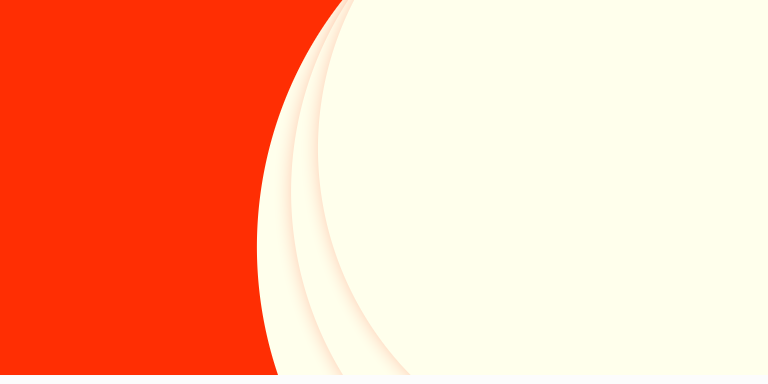
Give the GLSL for this background, as a Shadertoy shader.

```glsl
// Overlapping cream discs with soft red shadows on a red ground, above a pale strip.
#define RED vec3(1.0, 0.18, 0.01)
#define CREAM vec3(1.0, 1.0, 0.925)
#define STRIP vec3(0.99, 0.99, 0.99)
#define STRIP_HEIGHT 0.0234
#define SHADOW_WIDTH 0.05
#define SHADOW_STRENGTH 0.125

// Signed distance to a disc: centre in xy, radius in z
float discDistance(vec2 p, vec3 disc) {
    return length(p - disc.xy) - disc.z;
}

// Antialiased coverage of the region where distance is negative
float coverage(float distance, float pixel) {
    return clamp(0.5 - distance / pixel, 0.0, 1.0);
}

void mainImage(out vec4 fragColor, in vec2 fragCoord) {
    // Canvas units: height is 1
    vec2 p = fragCoord / iResolution.y;
    float pixel = 1.0 / iResolution.y;

    // Discs from back to front
    vec3 discs[3] = vec3[3](
        vec3(1.708, 0.357, 1.039),
        vec3(1.669, 0.501, 0.911),
        vec3(1.669, 0.613, 0.841)
    );

    // Each disc tints what lies behind it, then covers it
    vec3 color = RED;
    for (int i = 0; i < 3; i++) {
        float d = discDistance(p, discs[i]);
        float fade = clamp(1.0 - d / SHADOW_WIDTH, 0.0, 1.0);
        color = mix(color, RED, SHADOW_STRENGTH * fade * fade);
        color = mix(color, CREAM, coverage(d, pixel));
    }

    // Pale strip along the bottom
    color = mix(color, STRIP, coverage(p.y - STRIP_HEIGHT, pixel));

    fragColor = vec4(color, 1.0);
}
```
